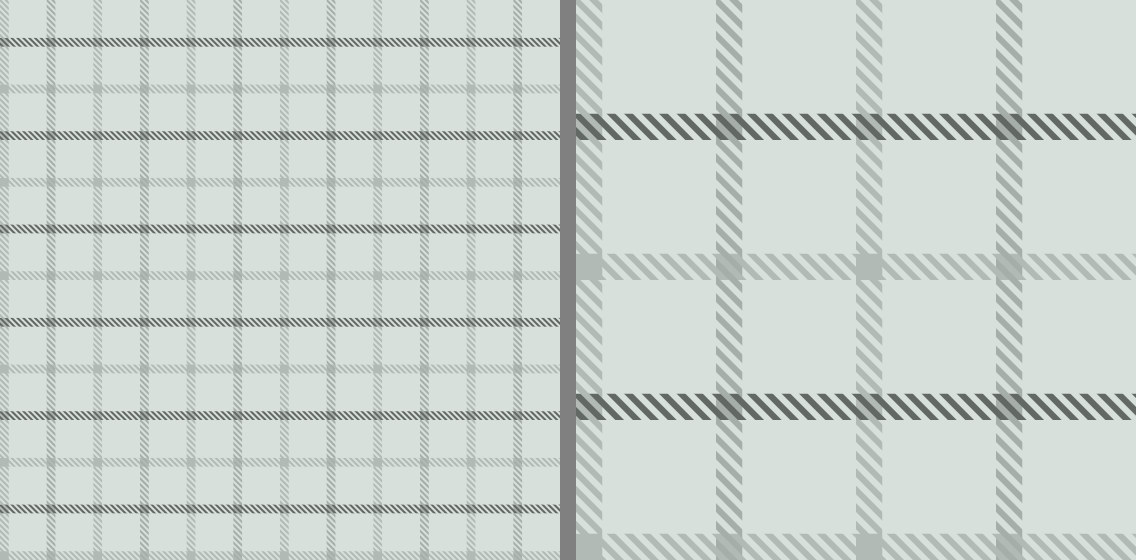
Left, the full canvas; right, a detail of the centre.
Give the GLSL for this pattern, as a Shadertoy shader.

```glsl
// Pale woven check: thin warp and weft stripes on a plain ground, two per repeat.
// A diagonal twill decides which thread lies on top, so each stripe shows as
// slanted hatching and fills in solid where two stripes cross.

const float REPEATS = 6.0;           // whole repeats across and down
const float TWILL_COUNT = 96.0;      // diagonal ribs across the canvas
const float STRIPE_WIDTH = 0.09375;  // in units of one repeat
const float PALE_CENTER = 0.046875;  // stripe positions within a repeat
const float STRONG_CENTER = 0.546875;
const float SOFTNESS = 1.0;          // edge width in pixels

const vec3 GROUND = vec3(0.843, 0.878, 0.859);
const vec3 PALE = vec3(0.700, 0.730, 0.710);
const vec3 WARP_STRONG = vec3(0.650, 0.682, 0.662);
const vec3 WEFT_STRONG = vec3(0.385, 0.408, 0.388);

// Linear edge coverage: 1 inside (negative distance), 0 outside.
float coverage(float dist, float edge) {
    return clamp(0.5 - dist / edge, 0.0, 1.0);
}

// Stripe mask around a centre, wrapping at the repeat.
float stripe(float t, float center, float edge) {
    float dist = abs(fract(t - center + 0.5) - 0.5);
    return coverage(dist - 0.5 * STRIPE_WIDTH, edge);
}

// Colour sequence of one set of threads.
vec3 threadColor(float t, vec3 strong, float edge) {
    vec3 color = mix(GROUND, PALE, stripe(t, PALE_CENTER, edge));
    return mix(color, strong, stripe(t, STRONG_CENTER, edge));
}

// Share of weft on top: equal ribs falling to the right.
float twill(vec2 uv, float pixel) {
    float rib = abs(fract((uv.x + uv.y) * TWILL_COUNT) - 0.5);
    return coverage(rib - 0.25, SOFTNESS * pixel * TWILL_COUNT * sqrt(2.0));
}

void mainImage(out vec4 fragColor, in vec2 fragCoord) {
    vec2 uv = fragCoord / iResolution.xy;
    float pixel = 1.0 / min(iResolution.x, iResolution.y);
    vec2 cell = uv * REPEATS;
    float edge = SOFTNESS * pixel * REPEATS;

    // Interlace vertical warp and horizontal weft.
    vec3 warp = threadColor(cell.x, WARP_STRONG, edge);
    vec3 weft = threadColor(cell.y, WEFT_STRONG, edge);
    fragColor = vec4(mix(warp, weft, twill(uv, pixel)), 1.0);
}
```
